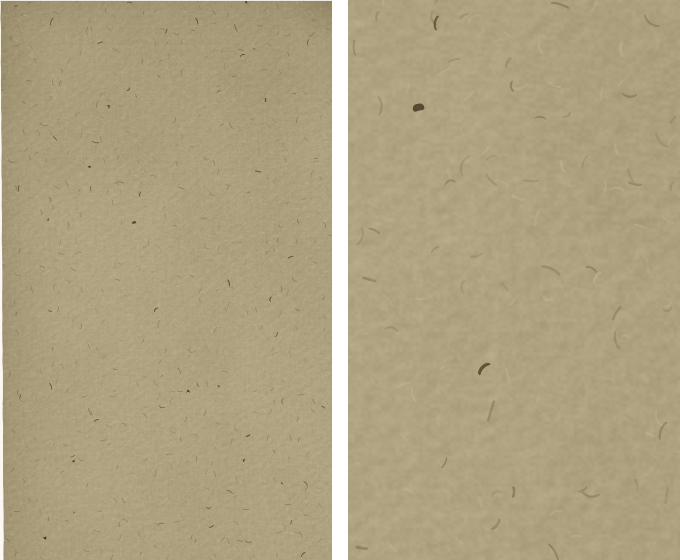
Left, the full canvas; right, a detail of the centre.
Give the GLSL for this texture, as a Shadertoy shader.

```glsl
#define PAPER vec3(0.672, 0.622, 0.488)
#define FIBRE_DARK vec3(0.27, 0.23, 0.14)
#define FIBRE_LIGHT vec3(0.79, 0.74, 0.61)
#define BACKING vec3(0.98, 0.97, 0.96)
#define GRAIN 0.050
#define RELIEF 0.050
#define MOTTLE 0.045
#define EDGE_SHADE 0.055

float hash(vec2 p) {
    return fract(sin(dot(p, vec2(127.1, 311.7))) * 43758.5453);
}

float noise(vec2 p) {
    vec2 i = floor(p), f = fract(p);
    f = f * f * (3.0 - 2.0 * f);
    return mix(mix(hash(i), hash(i + vec2(1, 0)), f.x),
               mix(hash(i + vec2(0, 1)), hash(i + vec2(1, 1)), f.x), f.y);
}

float fbm(vec2 p) {
    float sum = 0.0, amp = 0.5;
    for (int i = 0; i < 4; i++) {
        sum += amp * noise(p);
        p = mat2(0.8, 0.6, -0.6, 0.8) * p * 2.03 + 7.3;
        amp *= 0.5;
    }
    return sum;
}

// Coverage of bent strokes scattered on a jittered grid
float fibres(vec2 p, float cell, float chance, float len, float width, float seed, float px) {
    vec2 id = floor(p / cell);
    float cover = 0.0;
    for (int y = -1; y <= 1; y++)
    for (int x = -1; x <= 1; x++) {
        vec2 c = id + vec2(x, y);
        vec2 s = c + seed;
        if (hash(s) > chance) continue;
        vec2 centre = (c + vec2(hash(s + 17.3), hash(s + 41.9))) * cell;
        float angle = 3.14159 * hash(s + 63.1);
        float halfLen = len * mix(0.35, 1.0, hash(s + 88.7));
        float ca = cos(angle), sa = sin(angle);
        vec2 q = mat2(ca, -sa, sa, ca) * (p - centre);
        float t = q.x / halfLen;
        q.y += (hash(s + 29.5) - 0.5) * halfLen * 0.8 * (t * t - 0.3);
        q.x -= clamp(q.x, -halfLen, halfLen);
        float w = width * mix(0.7, 1.2, hash(s + 12.6));
        float ink = 1.0 - smoothstep(max(w - 0.6 * px, 0.0), w + 0.6 * px, length(q));
        cover = max(cover, ink * mix(0.35, 1.0, hash(s + 5.2)));
    }
    return cover;
}

void mainImage(out vec4 fragColor, in vec2 fragCoord) {
    float px = 1.0 / iResolution.x;
    vec2 p = fragCoord * px;
    vec2 uv = fragCoord / iResolution.xy;
    float height = iResolution.y * px;

    // Broad shading: dimmer at the top, left side and top right corner
    float shade = 0.012 - 0.028 * smoothstep(0.6, 1.0, uv.y);
    shade -= EDGE_SHADE * exp(-uv.x * 14.0);
    shade -= 0.03 * exp(-(height - p.y) * 25.0);
    shade -= 0.06 * (1.0 - smoothstep(0.0, 0.16, length(p - vec2(1.0, height))));
    shade += MOTTLE * (fbm(p * vec2(5.0, 4.0)) - 0.47);

    // Pressed pulp: fine grain and small lit bumps
    float grain = 0.6 * noise(p * 290.0) + 0.4 * noise(p * 130.0 + 9.0) - 0.5;
    vec2 pulp = p * vec2(75.0, 95.0);
    float relief = fbm(pulp) - fbm(pulp + vec2(0.35, -0.45));
    vec3 col = PAPER + shade + GRAIN * grain + RELIEF * relief;

    // Pale and dark fibres, faint to strong
    col = mix(col, FIBRE_LIGHT, 0.35 * fibres(p, 0.035, 0.5, 0.007, 0.0012, 3.0, px));
    col = mix(col, FIBRE_DARK, 0.30 * fibres(p, 0.045, 0.55, 0.010, 0.0012, 57.0, px));
    col = mix(col, FIBRE_DARK, 0.85 * fibres(p, 0.110, 0.35, 0.010, 0.0015, 121.0, px));

    // Compact specks
    col = mix(col, FIBRE_DARK * 0.8, fibres(p, 0.200, 0.28, 0.0025, 0.0030, 203.0, px));

    // Narrow backing strip along the left and top edges
    float side = mix(0.011, 0.002, uv.y) + 0.0015 * (noise(vec2(p.y * 30.0, 2.0)) - 0.5);
    float inset = min(p.x - side, height - 0.0025 - p.y);
    col = mix(BACKING, col, smoothstep(-0.6 * px, 0.6 * px, inset));

    fragColor = vec4(clamp(col, 0.0, 1.0), 1.0);
}
```
